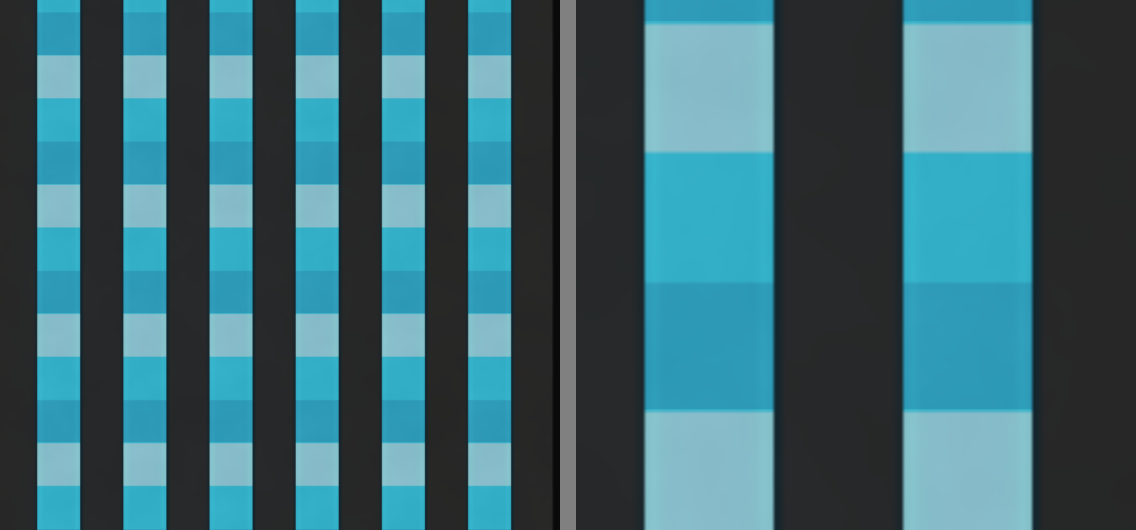
Left, the full canvas; right, a detail of the centre.
Reproduce this pattern procedurally as a WebGL 1 fragment shader.

```glsl
precision highp float;

uniform vec2 u_resolution;

const float STRIPE_COUNT = 6.0;
const float STRIPE_START = 0.0664;
const float STRIPE_PERIOD = 0.1539;
const float STRIPE_WIDTH = 0.0768;
const float BLOCK_START = 0.1047;
const float BLOCK_PERIOD = 0.2438;
const float MARGIN_START = 0.987;

const vec3 CHARCOAL = vec3(0.150, 0.158, 0.162);
const vec3 RIM_NAVY = vec3(0.06, 0.14, 0.18);
const vec3 MARGIN_BLACK = vec3(0.04, 0.04, 0.04);
const vec3 PALE = vec3(0.515, 0.752, 0.785);
const vec3 BRIGHT = vec3(0.200, 0.685, 0.780);
const vec3 DEEP = vec3(0.180, 0.605, 0.720);

// Soft-edged interval, 1 between lo and hi
float band(float x, float lo, float hi, float soft) {
  return smoothstep(lo - soft, lo + soft, x) * (1.0 - smoothstep(hi - soft, hi + soft, x));
}

// Signed distance to the nearest stripe edge, negative inside
float stripeDistance(float x, float index) {
  float centre = STRIPE_START + index * STRIPE_PERIOD + 0.5 * STRIPE_WIDTH;
  return abs(x - centre) - 0.5 * STRIPE_WIDTH;
}

// Layered sines for faint uneven tone
float unevenTone(vec2 p, float scale) {
  vec2 q = p * scale;
  float tone = 0.0;
  float weight = 0.5;
  for (int i = 0; i < 4; i++) {
    tone += weight * sin(q.x + 1.7 * sin(q.y)) * sin(q.y + 1.3 * sin(q.x));
    q = mat2(1.2, 1.6, -1.6, 1.2) * q + 2.3;
    weight *= 0.5;
  }
  return tone;
}

// Pale, bright and deep blocks stacked from top to bottom
vec3 blockColour(float phase, float across, float soft) {
  float pale = band(phase, 0.0, 0.331, soft) + smoothstep(1.0 - soft, 1.0 + soft, phase);
  float deep = band(phase, 0.667, 1.0, soft);
  // Pale blocks are bluer in the middle and greener at the sides
  vec3 paleTint = PALE + vec3(0.02, -0.015, 0.01) * (1.0 - 4.0 * across * across);
  vec3 colour = mix(BRIGHT, DEEP, deep);
  return mix(colour, paleTint, clamp(pale, 0.0, 1.0));
}

// Dark ground, slightly cooler left of centre and warmer at the right
vec3 groundColour(vec2 p) {
  float warmth = smoothstep(0.4, 0.8, p.x) + 0.8 * (1.0 - smoothstep(0.0, 0.1, p.x));
  vec3 ground = CHARCOAL + vec3(0.004, -0.006, -0.012) * warmth;
  return ground + 0.006 * unevenTone(p, 14.0);
}

void main() {
  vec2 p = gl_FragCoord.xy / u_resolution;
  vec2 pixel = 1.0 / u_resolution;
  float softX = max(0.0016, 0.7 * pixel.x);
  float softY = max(0.0018, 0.7 * pixel.y);

  // Nearest stripe and its position from -0.5 to 0.5
  float column = (p.x - STRIPE_START - 0.5 * STRIPE_WIDTH) / STRIPE_PERIOD;
  float index = clamp(floor(column + 0.5), 0.0, STRIPE_COUNT - 1.0);
  float edge = stripeDistance(p.x, index);
  float across = (column - index) * STRIPE_PERIOD / STRIPE_WIDTH;

  // Ground with a navy rim, stronger on the right of each stripe
  float rimStrength = mix(0.5, 0.85, step(0.0, across));
  float rim = rimStrength * (1.0 - smoothstep(0.001, 0.008, edge));
  vec3 colour = mix(groundColour(p), RIM_NAVY, rim);

  // Coloured blocks; the phase is shifted to keep its seam blended
  float softPhase = softY / BLOCK_PERIOD;
  float phase = fract((1.0 - p.y - BLOCK_START) / BLOCK_PERIOD + softPhase) - softPhase;
  vec3 block = blockColour(phase, across, softPhase);
  block += 0.014 * unevenTone(p + 0.37 * index, 24.0);
  block += vec3(0.01, 0.02, 0.015) * band(edge, -0.009, -0.003, 0.003);
  colour = mix(colour, block, 1.0 - smoothstep(-softX, softX, edge));

  // Black margin at the right border
  float margin = smoothstep(MARGIN_START - 0.003, MARGIN_START + 0.003, p.x);
  colour = mix(colour, MARGIN_BLACK, margin);

  gl_FragColor = vec4(colour, 1.0);
}
```
